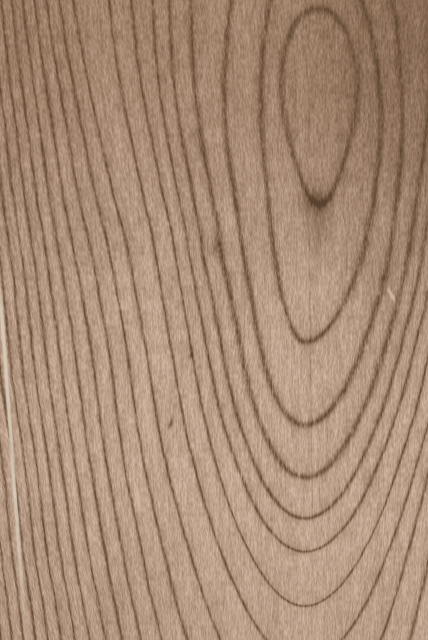
Write a Shadertoy shader that draws this texture.

```glsl
// Flat-sawn wood board: nested growth rings around an egg-shaped heart, with fine grain.
#define LIGHT_WOOD vec3(0.780, 0.672, 0.590)
#define DARK_WOOD vec3(0.350, 0.262, 0.185)
#define WARM_TINT vec3(0.008, -0.007, -0.014)
#define PALE_GAP vec3(0.86, 0.82, 0.75)
#define AXIS_X 0.4766
#define RING_COUNT 21
#define OUTER_STEP 0.143
#define RING_DARKNESS 0.69
#define GRAIN_STRENGTH 0.25
#define WAVINESS 0.004
#define LEFT_BOW 0.017

vec2 latticeGradient(vec2 cell) {
    vec3 h = fract(cell.xyx * vec3(0.1031, 0.1030, 0.0973));
    h += dot(h, h.yzx + 33.33);
    float angle = 6.2832 * fract((h.x + h.y) * h.z);
    return vec2(cos(angle), sin(angle));
}

float gradientNoise(vec2 p) {
    vec2 i = floor(p), f = fract(p);
    vec2 u = f * f * f * (f * (f * 6.0 - 15.0) + 10.0);
    vec2 e = vec2(0.0, 1.0);
    float a = dot(latticeGradient(i), f);
    float b = dot(latticeGradient(i + e.yx), f - e.yx);
    float c = dot(latticeGradient(i + e.xy), f - e.xy);
    float d = dot(latticeGradient(i + e.yy), f - e.yy);
    return mix(mix(a, b, u.x), mix(c, d, u.x), u.y);
}

// Soft elliptical mark, slanted by a shear
float spot(vec2 p, vec2 center, vec2 size, float slant) {
    vec2 q = p - center;
    q.x -= slant * q.y;
    q /= size;
    return exp(-dot(q, q));
}

// Dark latewood core that fades more slowly on the inner side
float ringProfile(float s, float width) {
    float core = exp(-s * s / (width * width));
    float halo = exp(-abs(s) / (width * (s < 0.0 ? 3.5 : 2.0)));
    return 0.76 * core + 0.24 * halo;
}

// Signed distance to a tapered parabola, apex down, y measured from the top
float archDistance(vec2 p, float apex, float leftSpread, float rightSpread, float taper) {
    float dx = p.x - AXIS_X;
    float depth = max(apex - p.y, 0.0) / apex;
    float spread = (dx < 0.0 ? leftSpread : rightSpread) * (1.0 - taper * depth * depth);
    return (dx * dx / spread + p.y - apex) * inversesqrt(1.0 + 4.0 * dx * dx / (spread * spread));
}

float growthRings(vec2 p, float pixel) {
    // Shape of the inner rings; further rings continue at an even step
    const float apex[8] = float[8](0.534, 0.664, 0.746, 0.810, 0.862, 0.947, 1.035, 1.159);
    const float left[8] = float[8](0.022, 0.051, 0.064, 0.078, 0.089, 0.092, 0.103, 0.112);
    const float right[8] = float[8](0.060, 0.070, 0.079, 0.087, 0.096, 0.098, 0.099, 0.088);
    const float taper[8] = float[8](0.76, 0.60, 0.32, 0.27, 0.25, 0.15, 0.12, 0.0);
    float dark = 0.0;
    for (int i = 0; i < RING_COUNT; i++) {
        int k = min(i, 7);
        float y = apex[k] + OUTER_STEP * float(i - k);
        float s = archDistance(p, y, left[k], right[k], taper[k]);
        float width = mix(0.0050, 0.0023, smoothstep(0.0, 5.0, float(i)));
        width *= 1.0 + 0.5 * gradientNoise(vec2(float(i) * 7.3, p.y * 9.0));
        dark = max(dark, ringProfile(s, max(width, 0.8 * pixel)));
    }
    // Closed heart ring, blunt above and narrowing below
    vec2 q = p - vec2(0.499, 0.130);
    q.x *= 1.0 + 0.28 * smoothstep(0.0, 0.189, q.y);
    vec2 radii = vec2(0.060, q.y < 0.0 ? 0.117 : 0.189);
    float r = length(q / radii);
    float s = (r - 1.0) * r / max(length(q / (radii * radii)), 0.01);
    return max(dark, 0.95 * ringProfile(s, 0.0055));
}

void mainImage(out vec4 fragColor, in vec2 fragCoord) {
    float pixel = 1.0 / iResolution.y;
    vec2 p = fragCoord * pixel;
    p.y = 1.0 - p.y;

    // Bow of the left arms, gentle waves and a swerve around the small knot
    vec2 q = p;
    float bowHeight = (p.y - 0.42) / 0.22;
    float bowSpan = smoothstep(0.06, 0.22, p.x) * smoothstep(0.47, 0.37, p.x);
    q.x -= LEFT_BOW * bowSpan * exp(-bowHeight * bowHeight);
    q.x += WAVINESS * gradientNoise(p * vec2(5.0, 6.0));
    q.x += 0.25 * WAVINESS * gradientNoise(p * vec2(22.0, 34.0) + 5.0);
    q.x += 0.003 * spot(p, vec2(0.335, 0.395), vec2(0.035, 0.030), 0.0);

    // Fibres fan along the arches
    float fibre = (q.x - AXIS_X) / sqrt(2.2 - p.y);
    float grain = 0.8 * gradientNoise(vec2(fibre * 330.0, p.y * 45.0));
    grain += 0.5 * gradientNoise(vec2(fibre * 120.0, p.y * 10.0) + 17.0);
    grain += 0.9 * gradientNoise(vec2(fibre * 560.0, p.y * 130.0) + 41.0);

    // Broad shading: darker top, upper right and corners
    float top = smoothstep(0.62, 0.0, p.y);
    float shade = 0.045 + 0.30 * top;
    shade += 0.23 * smoothstep(0.36, 0.68, p.x) * smoothstep(0.85, 0.05, p.y);
    shade += 0.07 * smoothstep(0.72, 1.0, p.y) + 0.03 * smoothstep(0.2, 0.0, p.x);
    shade += 0.06 * gradientNoise(vec2(fibre * 18.0, p.y * 2.5));
    shade += GRAIN_STRENGTH * grain;

    // Rings, with fibres breaking up their edges
    float rings = growthRings(q, pixel) * (1.0 + 0.5 * grain);
    shade = mix(shade, 1.0, clamp(RING_DARKNESS * rings, 0.0, 1.0));

    // Stain below the heart, knot, flecks and the thin central check
    shade += 0.34 * spot(p, vec2(0.495, 0.315), vec2(0.026, 0.020), 0.0);
    shade += 0.20 * spot(p, vec2(0.494, 0.355), vec2(0.014, 0.040), 0.0);
    shade += 0.20 * spot(p, vec2(0.336, 0.388), vec2(0.014, 0.016), 0.0);
    shade += 0.60 * spot(p, vec2(0.267, 0.662), vec2(0.003, 0.008), -0.3);
    shade += 0.45 * spot(p, vec2(0.299, 0.554), vec2(0.003, 0.007), -0.3);
    shade += 0.24 * spot(p, vec2(0.485, 0.560), vec2(0.0015, 0.170), 0.01);
    shade -= 0.50 * spot(p, vec2(0.611, 0.460), vec2(0.003, 0.010), 0.5);
    shade -= 0.25 * spot(p, vec2(0.215, 0.775), vec2(0.004, 0.012), 0.2);

    // Midtones are warmer, most of all near the top
    shade = clamp(shade, -0.08, 1.0);
    vec3 color = mix(LIGHT_WOOD, DARK_WOOD, shade);
    color += WARM_TINT * (4.0 * shade * (1.0 - shade)) * (0.75 + 0.6 * top);

    // Pale gap along the lower left edge
    float gap = abs(p.x - 0.074 * (p.y - 0.455));
    float gapMask = smoothstep(0.003 + pixel, 0.001, gap) * smoothstep(0.42, 0.5, p.y);
    color = mix(color, PALE_GAP, 0.8 * gapMask * smoothstep(1.1, 0.75, p.y));

    fragColor = vec4(color, 1.0);
}
```
